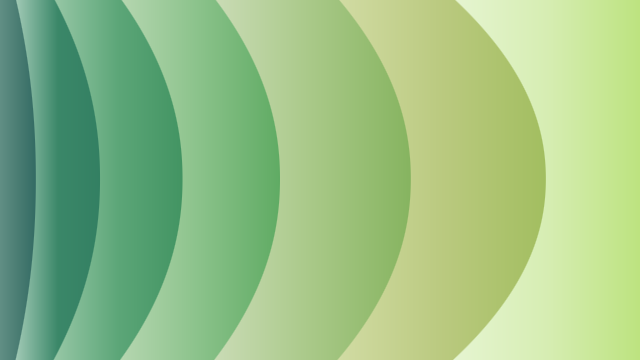
This background is drawn by a WebGL 2 fragment shader. Its source:

```glsl
#version 300 es
precision highp float;
// Overlapping curved panels in a run from dark teal to pale lime.
// Each panel has a bulging right edge and its own horizontal gradient;
// they are layered from the rightmost backdrop to the leftmost panel.

uniform vec2 u_resolution;
out vec4 fragColor;

const int PANELS = 7;

// Right edge of each panel at mid height and at the canvas corners
const float APEX[PANELS] = float[](0.056, 0.1563, 0.2852, 0.4375, 0.6419, 0.8529, 1.0);
const float CORNER[PANELS] = float[](0.0247, 0.0846, 0.1888, 0.3359, 0.5286, 0.7096, 1.0);

// Gradient colours at the left, middle and right of each panel
const vec3 PALE[PANELS] = vec3[](
  vec3(0.38, 0.56, 0.52), vec3(0.63, 0.79, 0.71), vec3(0.59, 0.78, 0.65),
  vec3(0.71, 0.84, 0.69), vec3(0.79, 0.86, 0.71), vec3(0.82, 0.86, 0.64),
  vec3(0.90, 0.96, 0.82));
const vec3 BODY[PANELS] = vec3[](
  vec3(0.29, 0.49, 0.45), vec3(0.23, 0.53, 0.41), vec3(0.36, 0.65, 0.47),
  vec3(0.54, 0.76, 0.54), vec3(0.66, 0.785, 0.53), vec3(0.73, 0.79, 0.50),
  vec3(0.84, 0.93, 0.70));
const vec3 DEEP[PANELS] = vec3[](
  vec3(0.20, 0.42, 0.39), vec3(0.20, 0.50, 0.385), vec3(0.26, 0.58, 0.385),
  vec3(0.375, 0.67, 0.39), vec3(0.525, 0.705, 0.375), vec3(0.635, 0.745, 0.375),
  vec3(0.74, 0.89, 0.50));

// Three-stop gradient over t from 0 to 1
vec3 gradient(vec3 left, vec3 middle, vec3 right, float t) {
  t = clamp(t, 0.0, 1.0) * 2.0;
  return t < 1.0 ? mix(left, middle, t) : mix(middle, right, t - 1.0);
}

// Horizontal position of a bulging edge at height y
float bulge(float apex, float corner, float y) {
  float t = abs(y - 0.503) * 2.0;
  return mix(apex, corner, pow(t, 2.1));
}

// Coverage to the left of an edge, softened over about one pixel
float leftOf(float edge, float x) {
  float d = edge - x;
  return clamp(0.5 + d / max(fwidth(d), 1e-5), 0.0, 1.0);
}

// Colour of one panel, starting where its left neighbour meets the corners
vec3 panelColor(int i, float x) {
  float start = i > 0 ? CORNER[i - 1] : 0.0;
  float t = (x - start) / (APEX[i] - start);
  return gradient(PALE[i], BODY[i], DEEP[i], t);
}

void main() {
  vec2 uv = gl_FragCoord.xy / u_resolution;

  // Backdrop, then each panel over the one to its right
  vec3 color = panelColor(PANELS - 1, uv.x);
  for (int i = PANELS - 2; i >= 0; i--) {
    float edge = bulge(APEX[i], CORNER[i], uv.y);
    color = mix(color, panelColor(i, uv.x), leftOf(edge, uv.x));
  }
  fragColor = vec4(color, 1.0);
}
```
